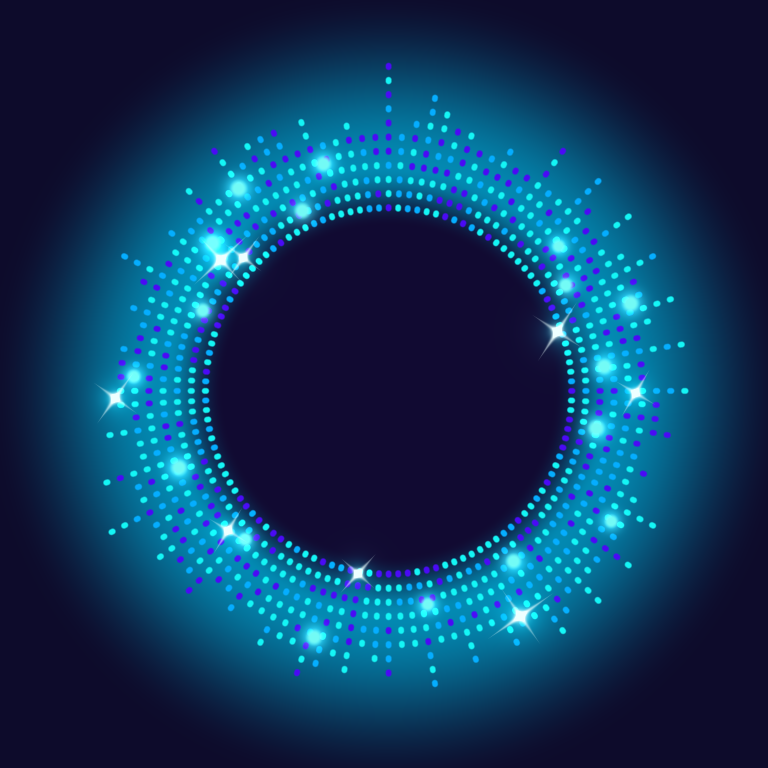
Write a Shadertoy shader that draws this background.

```glsl
const float TAU = 6.2831853;

// Layout, in canvas units
const vec2  CENTER = vec2(0.506, 0.491);
const float INNER_RADIUS = 0.2385;
const float RING_STEP = 0.0184;
const float COLUMNS = 120.0;
const float TOP_COLUMN = 30.0;
const float MIN_DOTS = 6.0;
const float MAX_DOTS = 10.0;
const float DOT_RADIUS = 0.0037;
const float DOT_STRETCH = 0.0009;
const int   ORB_COUNT = 17;
const int   STAR_SLOTS = 10;
const float STAR_LENGTH = 0.044;

// Colours
const vec3 NAVY   = vec3(0.052, 0.045, 0.170);
const vec3 HOLE   = vec3(0.068, 0.040, 0.195);
const vec3 TEAL   = vec3(0.010, 0.540, 0.700);
const vec3 CYAN   = vec3(0.080, 0.960, 0.960);
const vec3 AZURE  = vec3(0.020, 0.680, 1.000);
const vec3 VIOLET = vec3(0.290, 0.040, 0.960);
const vec3 ORB    = vec3(0.450, 0.980, 0.960);

float hash(vec2 p) {
    return fract(sin(dot(p, vec2(127.1, 311.7))) * 43758.55);
}

float cornerSlope(vec2 cell, vec2 offset) {
    float a = TAU * hash(cell);
    return dot(vec2(cos(a), sin(a)), offset);
}

float gradientNoise(vec2 p) {
    vec2 i = floor(p), f = fract(p);
    vec2 u = f * f * f * (f * (f * 6.0 - 15.0) + 10.0);
    vec2 e = vec2(1.0, 0.0);
    return mix(mix(cornerSlope(i, f), cornerSlope(i + e.xy, f - e.xy), u.x),
               mix(cornerSlope(i + e.yx, f - e.yx), cornerSlope(i + e.xx, f - e.xx), u.x), u.y);
}

vec2 polar(float degrees, float radius) {
    float a = radians(degrees);
    return radius * vec2(cos(a), sin(a));
}

vec3 background(float r) {
    float inside = smoothstep(0.215, 0.292, r);
    float outside = 1.0 - smoothstep(0.285, 0.525, r);
    return mix(mix(HOLE, NAVY, inside), TEAL, inside * outside);
}

// Number of dots in a radial column
float dotCount(float column) {
    if (column == TOP_COLUMN) return MAX_DOTS + 1.0;
    float swell = 2.5 * gradientNoise(vec2(column * 0.17, 3.7));
    float chance = hash(vec2(column, 8.3));
    float spike = mod(column, 3.0) < 0.5 ? 1.0 + 2.5 * chance : 1.2 * chance;
    return clamp(floor(6.5 + swell + spike), MIN_DOTS, MAX_DOTS);
}

// Colours run along each ring in short stretches
vec3 dotColor(float column, float ring) {
    float run = gradientNoise(vec2(column * 0.31, ring * 7.37 + 0.5));
    float pick = hash(vec2(column, ring)) + 0.9 * run;
    return pick < 0.25 ? VIOLET : pick < 0.55 ? AZURE : CYAN;
}

vec3 drawDots(vec3 color, vec2 p, float pixel) {
    float r = length(p);
    float turn = atan(p.y, p.x) / TAU * COLUMNS;
    float column = mod(round(turn), COLUMNS);
    float ring = round((r - INNER_RADIUS) / RING_STEP);
    if (ring < 0.0 || ring >= dotCount(column)) return color;
    vec2 q = vec2(r - INNER_RADIUS - ring * RING_STEP,
                  (turn - round(turn)) * TAU * r / COLUMNS);
    q.x -= clamp(q.x, -DOT_STRETCH, DOT_STRETCH);
    float cover = 1.0 - smoothstep(-pixel, pixel, length(q) - DOT_RADIUS);
    return mix(color, dotColor(column, ring), cover);
}

vec3 drawOrb(vec3 color, vec2 p, float size) {
    float d = length(p) / size;
    color += ORB * 0.45 * exp(-0.45 * d * d);
    return mix(color, ORB, 1.0 - smoothstep(0.5, 1.25, d));
}

// Tapered ray along the x axis
float streak(vec2 p, float reach) {
    float taper = max(1.0 - abs(p.x) / reach, 0.0);
    float width = 0.0006 + 0.0035 * taper * taper;
    return taper * exp(-p.y * p.y / (width * width));
}

float star(vec2 p, float reach, float tilt) {
    float c = cos(tilt), s = sin(tilt);
    vec2 q = vec2(c * p.x + s * p.y, c * p.y - s * p.x);
    float d = length(p) / reach;
    return streak(q, reach) + 0.8 * streak(q.yx, reach * 0.85) + 0.9 * exp(-40.0 * d * d);
}

void mainImage(out vec4 fragColor, in vec2 fragCoord) {
    float pixel = 1.0 / min(iResolution.x, iResolution.y);
    vec2 p = (fragCoord - 0.5 * iResolution.xy) * pixel + 0.5 - CENTER;
    vec3 color = drawDots(background(length(p)), p, pixel);

    // Soft orbs, bunched toward the two sides
    for (int i = 0; i < ORB_COUNT; i++) {
        float n = float(i);
        float angle = 106.0 + 18.4 * n - 23.0 * sin(TAU * n / 16.0);
        float radius = 0.297 + 0.039 * cos(2.167 * (n - 11.0));
        float size = 0.0085 + 0.0025 * hash(vec2(n, 2.6));
        color = drawOrb(color, p - polar(angle, radius), size);
    }

    // Sparkles, leaving the upper right open
    for (int i = 0; i < STAR_SLOTS; i++) {
        if (i == 7 || i == 8) continue;
        float n = float(i);
        float gap = 20.0 * exp(-4.0 * (n - 5.0) * (n - 5.0));
        float radius = 0.294 + 0.062 * cos(1.848 * (n - 1.0));
        vec2 q = p - polar(142.0 + 39.5 * n + gap, radius);
        float reach = STAR_LENGTH * (0.75 + 0.45 * hash(vec2(n, 5.1)));
        float tilt = 0.785 + 0.5 * (hash(vec2(n, 9.4)) - 0.5);
        float halo = exp(-length(q) / (0.3 * reach));
        color += 0.45 * CYAN * halo;
        color = mix(color, vec3(0.93, 1.0, 1.0), min(star(q, reach, tilt), 1.0));
    }

    fragColor = vec4(clamp(color, 0.0, 1.0), 1.0);
}
```
